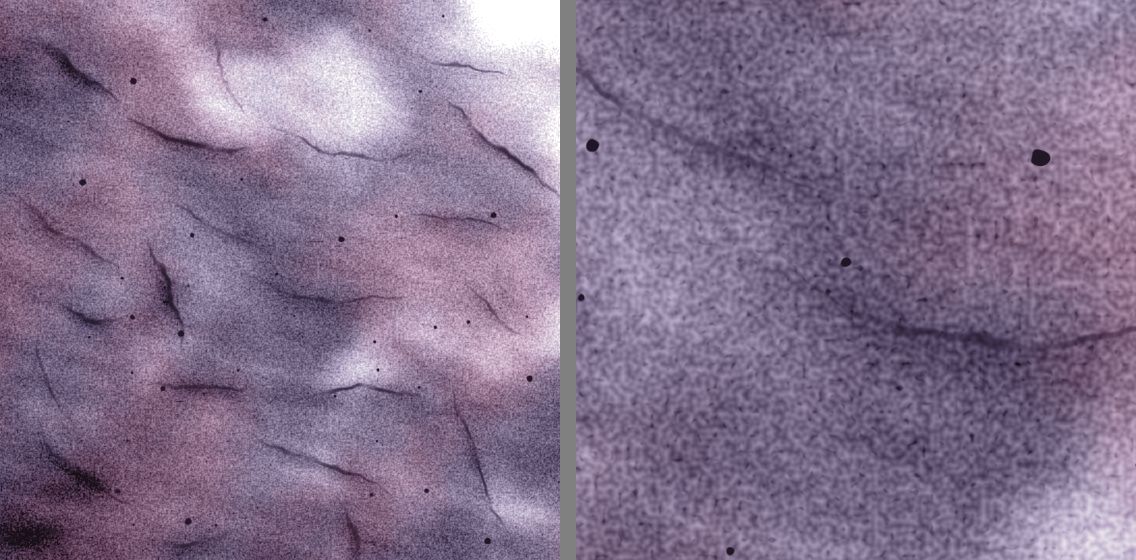
Left: the whole. Right: its middle third, enlarged.
This texture is drawn by a WebGL 2 fragment shader. Its source:

```glsl
#version 300 es
precision highp float;
// Grainy violet mineral stain with pale clouds, dark curved veins and ink specks.
uniform vec2 u_resolution;
out vec4 fragColor;

vec2 hash2(vec2 p) {
  vec3 q = fract(p.xyx * vec3(0.1031, 0.1030, 0.0973));
  q += dot(q, q.yzx + 33.33);
  return fract((q.xx + q.yz) * q.zy);
}

float cornerSlope(vec2 cell, vec2 offset) {
  float angle = 6.2832 * hash2(cell + 57.0).x;
  return dot(vec2(cos(angle), sin(angle)), offset);
}

float gradientNoise(vec2 p) {
  vec2 i = floor(p), f = fract(p);
  vec2 u = f * f * f * (f * (f * 6.0 - 15.0) + 10.0);
  vec2 e = vec2(1.0, 0.0);
  float low = mix(cornerSlope(i, f), cornerSlope(i + e, f - e), u.x);
  float high = mix(cornerSlope(i + e.yx, f - e.yx), cornerSlope(i + 1.0, f - 1.0), u.x);
  return mix(low, high, u.y);
}

float fbm(vec2 p) {
  float sum = 0.0, amplitude = 1.0;
  for (int i = 0; i < 6; i++) {
    sum += amplitude * gradientNoise(p);
    p = mat2(1.6, 1.2, -1.2, 1.6) * p + 11.7;
    amplitude *= 0.55;
  }
  return sum;
}

vec2 rotate(vec2 p, float angle) {
  float c = cos(angle), s = sin(angle);
  return vec2(c * p.x + s * p.y, c * p.y - s * p.x);
}

// Tapered, bent strokes; x is the sharp line, y the soft stain beside it.
vec2 veins(vec2 p, float pixel) {
  vec2 ink = vec2(0.0);
  float breaks = smoothstep(-0.35, 0.2, gradientNoise(p * 23.0));
  float wiggle = 0.016 * gradientNoise(p * 13.0) + 0.005 * gradientNoise(p * 55.0);
  for (float id = 0.0; id < 22.0; id++) {
    vec2 h = hash2(vec2(id, 3.0)), k = hash2(vec2(id, 19.0));
    vec2 center = fract(id * vec2(0.7549, 0.5698) + vec2(0.31, 0.47));
    float tilt = mod(id, 5.0) < 0.5 ? -1.25 : mix(-0.7, 0.1, h.x);
    float halfLength = mix(0.06, 0.18, h.y);
    vec2 q = rotate(p - center, tilt);
    float t = q.x / halfLength;
    float y = q.y + wiggle - (k.x - 0.45) * 0.45 * halfLength * t * t;
    float taper = 1.0 - smoothstep(0.15, 1.0, abs(t));
    float width = mix(0.0015, 0.0045, k.y) * taper;
    float line = 1.0 - smoothstep(width * 0.3, width + 0.001 + pixel, abs(y));
    float spread = mix(0.008, 0.022, h.x);
    float stain = exp(-pow((y + 0.006) / spread, 2.0)) * taper;
    ink.x = max(ink.x, line * sqrt(taper) * mix(0.35, 1.0, breaks) * mix(0.55, 1.0, k.y));
    ink.y = max(ink.y, stain * mix(0.2, 0.8, k.y * k.y));
  }
  return ink;
}

// Sparse round dots, one at most per cell.
float specks(vec2 p, float pixel) {
  vec2 cell = floor(p * 11.0);
  vec2 h = hash2(cell + 5.0);
  vec2 center = (cell + 0.2 + 0.6 * hash2(cell + 83.0)) / 11.0;
  float radius = mix(0.002, 0.006, h.y * h.y);
  float d = length(p - center) + 0.002 * gradientNoise(p * 160.0);
  return step(h.x, 0.22) * (1.0 - smoothstep(radius - pixel, radius + pixel, d));
}

void main() {
  vec2 p = gl_FragCoord.xy / u_resolution;
  float pixel = 1.0 / min(u_resolution.x, u_resolution.y);
  vec2 warped = p + 0.03 * vec2(gradientNoise(p * 5.0), gradientNoise(p * 5.0 + 40.0));

  // Broad clouds, brighter toward the upper right
  float slope = p.x + 0.7 * p.y - 0.85;
  float cloud = fbm(rotate(warped, -0.35) * vec2(2.6, 4.2) + 7.3);
  float tone = 0.43 + 0.17 * slope + 0.27 * cloud;
  float glow = gradientNoise(warped * 4.3 + 21.0) + 0.4 * slope + 0.15 * cloud;
  tone += 0.32 * smoothstep(0.15, 0.6, glow);
  float corner = length((warped - vec2(1.02, 0.95)) * vec2(1.0, 0.8));
  tone += 0.35 * (1.0 - smoothstep(0.04, 0.3, corner + 0.1 * cloud));

  // Slanted fibres
  float fibre = fbm(rotate(warped, -0.3) * vec2(5.0, 24.0));
  tone += 0.06 * fibre;

  // Veins and their stains, broken up by mottling
  vec2 ink = veins(warped, pixel);
  float mottle = gradientNoise(p * 75.0);
  tone -= ink.y * (0.26 + 0.2 * mottle);

  // Fine grain with scattered darker pits
  float grain = gradientNoise(p * 270.0) + 0.6 * gradientNoise(p * 140.0 + 9.0);
  tone += 0.19 * grain + 0.05 * mottle;
  tone -= 0.14 * smoothstep(0.25, 0.6, gradientNoise(p * 210.0 + 31.0));
  tone = mix(tone, 0.09, max(ink.x * 0.9, specks(p, pixel)));
  tone = clamp(tone, 0.06, 1.0);

  // Violet to rose tint, fading in the darkest and palest parts
  float rose = smoothstep(-0.3, 0.45, fbm(warped * 2.8 + 63.0));
  vec3 tint = mix(vec3(0.055, 0.0, 0.12), vec3(0.125, 0.0, 0.105), rose);
  tint *= smoothstep(-0.05, 0.25, tone) * (1.0 - smoothstep(0.6, 1.05, tone));
  fragColor = vec4(clamp(vec3(tone) + tint, 0.0, 1.0), 1.0);
}
```
